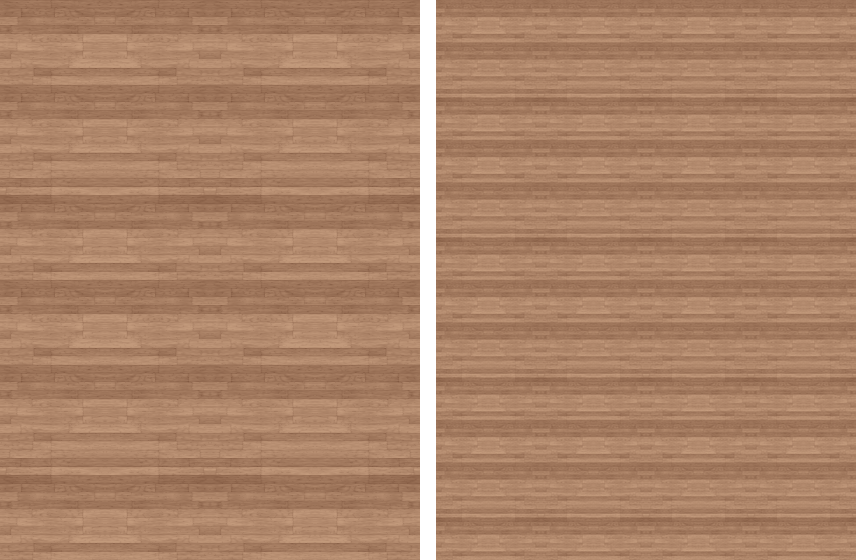
Left, the tile; right, the same tile 2 across and 2 down.
A Shadertoy shader for this texture:

```glsl
// Strip-wood parquet: thin horizontal planks, mirrored 2 times across and stacked 2 times down.

float hash(vec2 p) {
    return fract(sin(dot(p, vec2(127.1, 311.7))) * 43758.5);
}

vec2 gradient(vec2 cell) {
    float angle = 6.2832 * hash(cell);
    return vec2(cos(angle), sin(angle));
}

// Gradient noise, about -0.7 to 0.7
float noise(vec2 p) {
    vec2 i = floor(p), f = fract(p);
    vec2 s = f * f * f * (f * (f * 6.0 - 15.0) + 10.0);
    float a = dot(gradient(i), f);
    float b = dot(gradient(i + vec2(1, 0)), f - vec2(1, 0));
    float c = dot(gradient(i + vec2(0, 1)), f - vec2(0, 1));
    float d = dot(gradient(i + vec2(1, 1)), f - vec2(1, 1));
    return mix(mix(a, b, s.x), mix(c, d, s.x), s.y);
}

// Base tone of each row in a group, top to bottom
const float rowTone[13] = float[13](0.20, 0.36, 0.56, 0.26, 0.80, 0.78, 0.62,
                                    0.84, 0.44, 0.80, 0.74, 0.42, 0.84);

void mainImage(out vec4 fragColor, in vec2 fragCoord) {
    vec2 uv = fragCoord / iResolution.xy;

    // Mirrored tile: u runs from its centre line to its side, 33 rows run down
    float u = abs(fract(uv.x * 2.0) * 2.0 - 1.0);
    float y = fract((1.0 - uv.y) * 2.0) * 33.0;
    float row = floor(y), v = y - row;
    vec2 pixel = vec2(4.0, 66.0) / iResolution.xy;

    // Groups of 10, 13 and 10 rows
    float group = step(10.0, row) + step(23.0, row);
    float k = row - (group < 1.0 ? 0.0 : group < 2.0 ? 10.0 : 23.0);

    // Two joints per row cut it into planks
    float inner = 0.18 + 0.4 * hash(vec2(k, 3.0));
    if (k < 1.0 || k > 7.0) inner = 0.51;
    else if (k == 2.0) inner = 0.10;
    else if (k > 3.0 && k < 7.0) inner = 0.21;
    float outer = 0.66 + 0.28 * hash(vec2(k, 8.0));
    float plank = step(inner, u) + step(outer, u);
    if (k < 1.0) plank = step(inner, u);
    vec2 seed = vec2(k * 7.0 + plank * 31.0, k * 13.0 + plank * 5.0);

    // Plank tone, with a darker pair of ends in the last group
    float tone = rowTone[int(k)] + 0.22 * (hash(seed) - 0.5);
    tone += 0.08 * (hash(seed + group * 17.0) - 0.5);
    if (k < 1.0) tone = group > 1.0 && plank > 0.0 ? 0.04 : 0.24;

    // Soft bands and fine fibres along the plank
    vec2 q = vec2(u, v);
    tone += 0.32 * noise(q * vec2(3.0, 1.8) + seed);
    tone += 0.30 * noise(q * vec2(7.0, 4.5) + seed + 40.0);
    tone += 0.22 * noise(q * vec2(22.0, 7.0) + seed + 80.0);

    // Growth rings: long wavering ovals, closed into an eye on the centre line
    float centre = k < 1.0 || k == 6.0 ? 0.0 : 0.3 + 0.5 * hash(seed + 2.0);
    float oval = length(vec2((u - centre) * 3.2, v - 0.55));
    oval += 0.35 * noise(q * vec2(5.0, 1.6) + seed + 120.0);
    float phase = oval * 25.0;
    float ring = pow(0.5 + 0.5 * sin(phase), 3.0);
    float fade = smoothstep(1.8, 0.2, oval) * smoothstep(3.0, 1.0, fwidth(phase));
    tone -= (0.12 + 0.24 * hash(seed + 9.0)) * (ring - 0.3) * fade;

    // Short dark pores
    float pore = noise(q * vec2(30.0, 5.0) + seed + 160.0);
    tone -= 0.22 * smoothstep(0.22, 0.5, pore);

    // Seams between rows and joints between planks
    float seam = 1.0 - smoothstep(0.0, 0.05 + pixel.y, min(v, 1.0 - v));
    float gap = abs(u - inner);
    if (k >= 1.0) gap = min(gap, abs(u - outer));
    float joint = 1.0 - smoothstep(0.0, 0.005 + pixel.x, gap);
    tone -= 0.22 * seam * (0.5 + 0.5 * hash(vec2(row, 5.0))) + 0.2 * joint;

    vec3 darkWood = vec3(0.57, 0.41, 0.31);
    vec3 lightWood = vec3(0.73, 0.57, 0.455);
    fragColor = vec4(mix(darkWood, lightWood, clamp(tone + 0.05, -0.35, 1.2)), 1.0);
}
```
